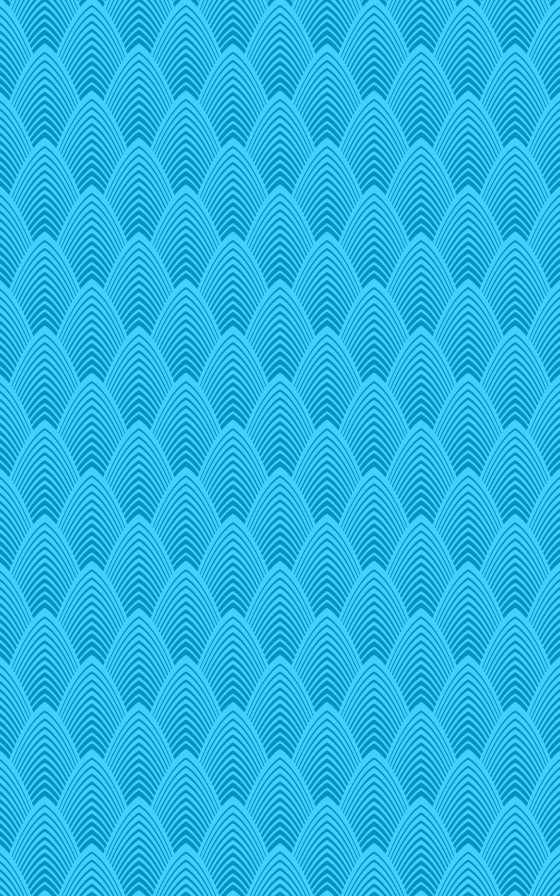
Give the GLSL for this pattern, as a Shadertoy shader.

```glsl
// Overlapping pointed-arch scales in staggered rows, each filled with nested chevrons.
// The lowest arch covering a point wins; its depth below the arch edge sets the stripe,
// and the dark lines thicken towards the foot of every scale.

const vec3 LIGHT = vec3(0.26, 0.82, 1.00);
const vec3 DARK = vec3(0.01, 0.57, 0.76);
const float TILE = 0.168;           // scale spacing, in canvas widths
const float APEX_OFFSET = -0.198;   // height of the central apex, in tiles
const float ARCH_SLOPE = 0.62;      // steepness at the apex
const float ARCH_CURVE = 2.65;      // steepening towards the sides
const float STRIPES = 11.0;         // dark lines per scale
const float RIM = 0.025;            // extra light band along the arch edge
const float DARK_TOP = 0.24;        // dark share of a stripe at the apex
const float DARK_FOOT = 0.70;       // dark share of a stripe at the foot
const int SAMPLES = 4;              // antialiasing samples per axis

// Drop of the arch edge below its apex at horizontal distance x.
float archDrop(float x) {
    return ARCH_SLOPE * x + ARCH_CURVE * x * x;
}

// Depth below the edge of the frontmost scale, in tiles.
float scaleDepth(vec2 p) {
    float firstRow = ceil(p.y * 2.0);
    float depth = 0.0;
    for (int i = 0; i < 3; i++) {
        float row = firstRow + float(i);
        float shift = 0.5 * mod(row, 2.0);
        float x = abs(fract(p.x - shift + 0.5) - 0.5);
        depth = row * 0.5 - p.y - archDrop(x);
        if (depth >= 0.0) break;
    }
    return depth;
}

// 1 on a dark line, 0 on a light one.
float darkLine(float depth) {
    float inner = (depth - RIM) / (1.0 - RIM);
    float share = mix(DARK_TOP, DARK_FOOT, clamp(inner, 0.0, 1.0));
    return step(0.0, inner) * step(1.0 - share, fract(inner * STRIPES));
}

void mainImage(out vec4 fragColor, in vec2 fragCoord) {
    // Average a small grid of samples for smooth edges.
    float dark = 0.0;
    for (int j = 0; j < SAMPLES; j++) {
        for (int i = 0; i < SAMPLES; i++) {
            vec2 jitter = (vec2(i, j) + 0.5) / float(SAMPLES) - 0.5;
            vec2 p = (fragCoord + jitter - 0.5 * iResolution.xy) / (iResolution.x * TILE);
            p.y -= APEX_OFFSET;
            dark += darkLine(scaleDepth(p));
        }
    }
    dark /= float(SAMPLES * SAMPLES);
    fragColor = vec4(mix(LIGHT, DARK, dark), 1.0);
}
```
